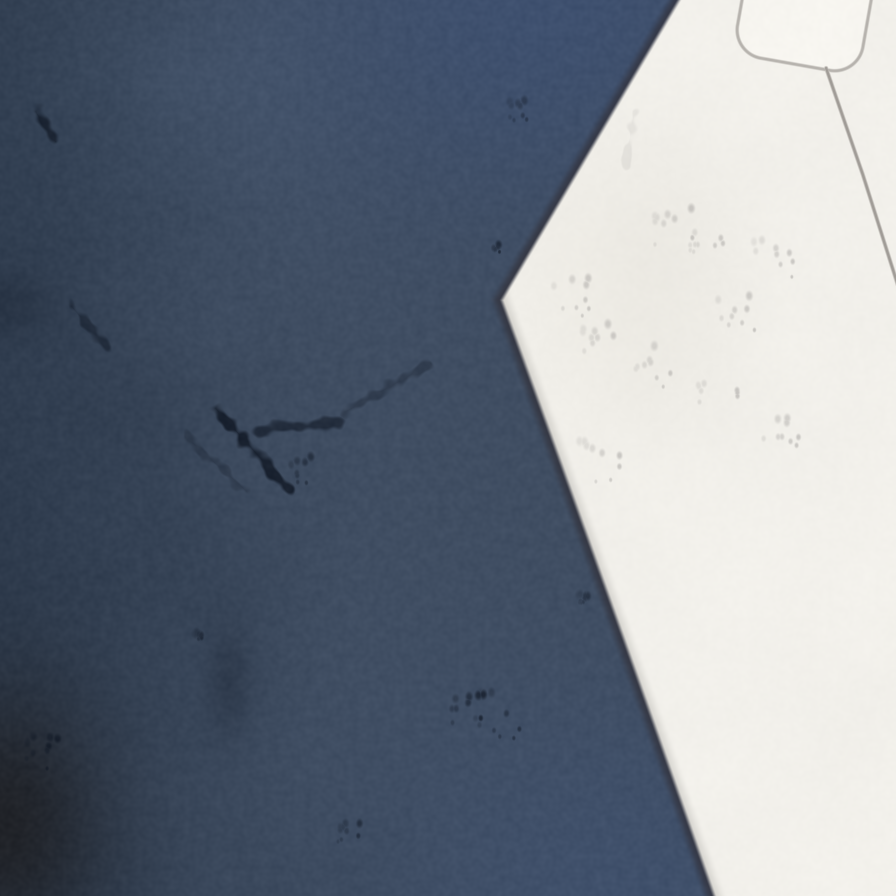
Reproduce this texture procedurally as a Shadertoy shader.

```glsl
// Scuffed slate-blue surface meeting a pale angular panel.
// Two half planes form the panel; gradient noise tints both surfaces,
// while noisy segments and clustered specks add the wear.

vec2 hash2(vec2 p) {
    vec3 q = fract(p.xyx * vec3(0.1031, 0.1030, 0.0973));
    q += dot(q, q.yzx + 33.33);
    return fract((q.xx + q.yz) * q.zy);
}

float cornerSlope(vec2 cell, vec2 offset) {
    float angle = 6.2832 * hash2(cell).x;
    return dot(vec2(cos(angle), sin(angle)), offset);
}

float gradientNoise(vec2 p) {
    vec2 i = floor(p), f = fract(p);
    vec2 u = f * f * f * (f * (f * 6.0 - 15.0) + 10.0);
    vec2 e = vec2(1, 0);
    return mix(mix(cornerSlope(i, f), cornerSlope(i + e.xy, f - e.xy), u.x),
               mix(cornerSlope(i + e.yx, f - e.yx), cornerSlope(i + 1.0, f - 1.0), u.x), u.y);
}

float fbm(vec2 p) {
    float sum = 0.0, gain = 0.5;
    for (int i = 0; i < 4; i++) {
        sum += gain * gradientNoise(p);
        p = mat2(1.6, 1.2, -1.2, 1.6) * p + 7.3;
        gain *= 0.5;
    }
    return sum;
}

float segment(vec2 p, vec2 a, vec2 b) {
    vec2 ab = b - a;
    return length(p - a - ab * clamp(dot(p - a, ab) / dot(ab, ab), 0.0, 1.0));
}

// Broken, soft-edged stroke
float scuff(vec2 p, vec2 a, vec2 b, float width) {
    float d = segment(p, a, b) + 0.010 * gradientNoise(p * 65.0);
    return 1.0 - smoothstep(width * 0.2, width + 0.003, d);
}

float glow(vec2 p, vec2 center, vec2 size) {
    vec2 q = (p - center) / size;
    return exp(-dot(q, q));
}

// Small irregular dots scattered around a center
float specks(vec2 p, vec2 center, float spread, float seed) {
    float mark = 0.0;
    for (int i = 0; i < 9; i++) {
        vec2 r = hash2(vec2(float(i) * 7.1 + 3.0, seed * 13.7 + 5.0));
        vec2 q = p - center - spread * (2.0 * r - 1.0);
        float size = 0.003 + 0.004 * r.y;
        mark = max(mark, (1.0 - smoothstep(size * 0.2, size, length(q * vec2(1.2, 0.9)))) * (0.35 + 0.65 * r.x));
    }
    return mark;
}

vec3 slateSurface(vec2 p, float grain) {
    vec3 col = mix(vec3(0.18, 0.23, 0.30), vec3(0.25, 0.305, 0.385),
                   smoothstep(0.02, 0.48, p.x + 0.12 * p.y + 0.25 * fbm(p * 3.0)));
    col += vec3(-0.005, 0.01, 0.05) * glow(p, vec2(0.62, 1.0), vec2(0.30, 0.22));
    col += vec3(0.0, 0.01, 0.035) * glow(p, vec2(0.70, 0.0), vec2(0.25, 0.22));
    col += vec3(0.025, 0.03, 0.035) * glow(p, vec2(0.15, 0.88), vec2(0.2, 0.18));
    col = mix(col, vec3(0.12, 0.125, 0.14), 0.9 * glow(p, vec2(0.0, 0.08), vec2(0.11, 0.15)));

    // Diagonal smudges and long scratches
    float wear = 0.3 * glow(p, vec2(0.255, 0.24), vec2(0.025, 0.06));
    wear += 0.3 * glow(p, vec2(0.0, 0.66), vec2(0.06, 0.035));
    wear = max(wear, scuff(p, vec2(0.241, 0.544), vec2(0.322, 0.454), 0.005));
    wear = max(wear, 0.75 * scuff(p, vec2(0.290, 0.520), vec2(0.376, 0.527), 0.006));
    wear = max(wear, 0.4 * scuff(p, vec2(0.385, 0.540), vec2(0.480, 0.594), 0.004));
    wear = max(wear, 0.35 * scuff(p, vec2(0.208, 0.512), vec2(0.275, 0.452), 0.003));
    wear = max(wear, 0.6 * scuff(p, vec2(0.080, 0.658), vec2(0.120, 0.612), 0.004));
    wear = max(wear, 0.9 * scuff(p, vec2(0.040, 0.875), vec2(0.062, 0.842), 0.005));

    // Chips: position, spread and strength
    vec4 chips[9] = vec4[9](
        vec4(0.525, 0.205, 0.022, 1.0), vec4(0.560, 0.200, 0.030, 0.7),
        vec4(0.390, 0.073, 0.014, 0.7), vec4(0.045, 0.160, 0.020, 0.9),
        vec4(0.221, 0.290, 0.004, 0.7), vec4(0.553, 0.724, 0.005, 0.8),
        vec4(0.651, 0.332, 0.005, 0.6), vec4(0.580, 0.876, 0.013, 0.6),
        vec4(0.335, 0.475, 0.018, 0.7));
    for (int i = 0; i < 9; i++)
        wear = max(wear, chips[i].w * specks(p, chips[i].xy, chips[i].z, float(i)));
    return mix(col, vec3(0.07, 0.10, 0.15), 0.85 * clamp(wear, 0.0, 1.0)) + 0.018 * grain;
}

vec3 palePanel(vec2 p, float grain) {
    vec3 col = vec3(0.95, 0.943, 0.922) + 0.018 * fbm(p * 7.0);
    col -= vec3(0.025, 0.027, 0.032) * glow(p, vec2(0.70, 0.68), vec2(0.13, 0.17));

    // Clustered dents, faint between the clusters
    vec2 dents[10] = vec2[10](vec2(0.67, 0.615), vec2(0.73, 0.590), vec2(0.80, 0.565),
        vec2(0.82, 0.650), vec2(0.865, 0.715), vec2(0.75, 0.745), vec2(0.87, 0.515),
        vec2(0.67, 0.485), vec2(0.64, 0.670), vec2(0.79, 0.735));
    float wear = 0.0;
    for (int i = 0; i < 10; i++)
        wear = max(wear, specks(p, dents[i], 0.024, float(i) + 20.0));
    wear = max(wear, 0.3 * scuff(p, vec2(0.708, 0.875), vec2(0.698, 0.815), 0.002));
    col = mix(col, vec3(0.65, 0.64, 0.63), 0.55 * wear);

    // Rounded tab and the seam hanging below it
    vec2 q = mat2(0.985, 0.174, -0.174, 0.985) * (p - vec2(0.902, 1.01));
    vec2 box = abs(q) - vec2(0.071, 0.083) + 0.032;
    float tab = length(max(box, 0.0)) + min(max(box.x, box.y), 0.0) - 0.032;
    col += 0.018 * (1.0 - smoothstep(-0.003, 0.001, tab));
    float seam = min(segment(p, vec2(0.922, 0.924), vec2(0.963, 0.805)),
                     segment(p, vec2(0.963, 0.805), vec2(1.002, 0.682)));
    float groove = max(0.55 * (1.0 - smoothstep(0.0005, 0.003, abs(tab))),
                       0.75 * (1.0 - smoothstep(0.0005, 0.0032, seam)));
    return mix(col, vec3(0.52, 0.50, 0.48), groove) + 0.006 * grain;
}

void mainImage(out vec4 fragColor, in vec2 fragCoord) {
    vec2 p = fragCoord / iResolution.xy;
    float grain = gradientNoise(p * 170.0) + gradientNoise(p * 80.0);

    // Panel distance: intersection of the upper and lower half planes
    vec2 q = p - vec2(0.560, 0.665);
    float upper = dot(q, vec2(0.861, -0.509));
    float lower = dot(q, vec2(0.942, 0.336)) + 0.012 * q.y * (q.y + 0.665);
    float edge = min(upper, lower);

    // Warm shadow outside, shaded bevel inside
    vec3 slate = mix(slateSurface(p, grain), vec3(0.19, 0.18, 0.21), 0.65 * smoothstep(-0.014, -0.002, edge));
    vec3 panel = palePanel(p, grain) - 0.10 * (1.0 - smoothstep(0.0, 0.014, lower));
    fragColor = vec4(mix(slate, panel, smoothstep(-0.003, 0.003, edge)), 1.0);
}
```
